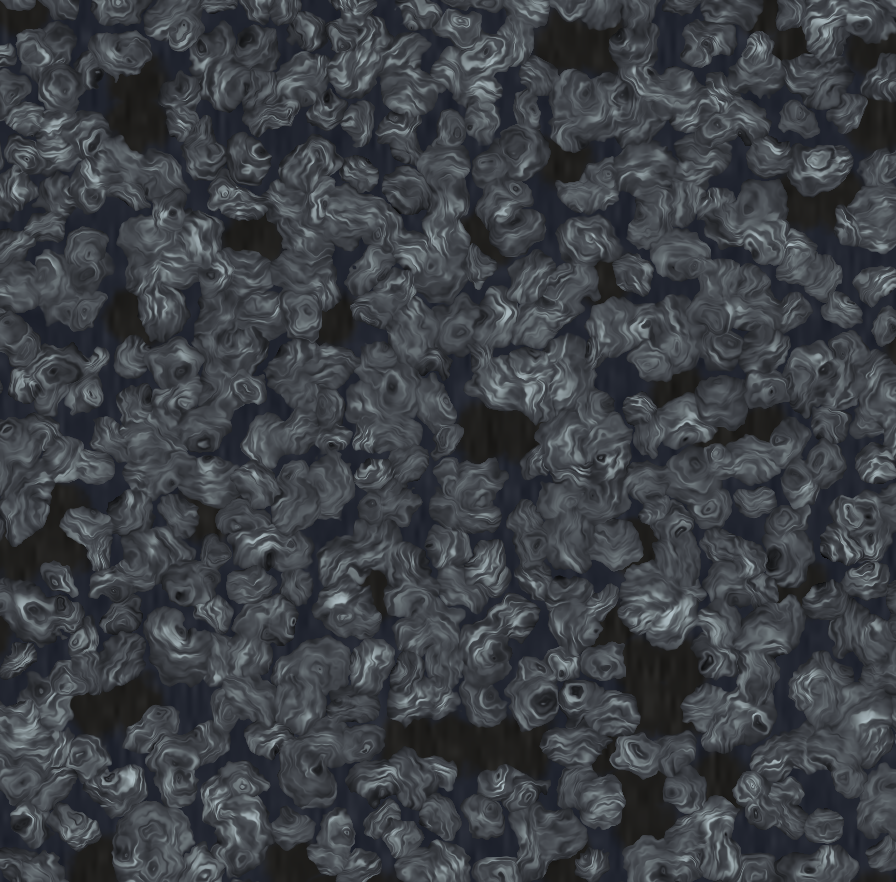
This texture is drawn by a Shadertoy shader. Its source:

```glsl
// Draws a slate-blue boucle fabric: crowded woolly loops over a dark woven ground.

// Integer hash: three random values in 0..1 for a grid cell.
vec3 hash3(vec2 cell, int salt) {
    uvec3 v = uvec3(ivec3(ivec2(cell), salt)) * 1664525u + 1013904223u;
    v.x += v.y * v.z; v.y += v.z * v.x; v.z += v.x * v.y;
    v ^= v >> 16u;
    v.x += v.y * v.z; v.y += v.z * v.x; v.z += v.x * v.y;
    return vec3(v >> 8u) / 16777216.0;
}

float noise(vec2 p) {
    vec2 i = floor(p), f = fract(p);
    f = f * f * (3.0 - 2.0 * f);
    float low = mix(hash3(i, 7).x, hash3(i + vec2(1, 0), 7).x, f.x);
    float high = mix(hash3(i + vec2(0, 1), 7).x, hash3(i + vec2(1, 1), 7).x, f.x);
    return mix(low, high, f.y);
}

// Grey level of one loop; q is its local position, with the rim at length 1.
float loopTone(vec2 q, float dome, vec3 seed, float sheen) {
    // Strands run in arcs around a point below the loop's middle.
    float arc = length(q - vec2(0.0, -0.15 - 1.3 * seed.x));
    vec2 offset = floor(seed.yz * 90.0);
    float strand = noise(vec2(q.x * 2.2, arc * 6.5) + offset);
    float fine = noise(vec2(q.x * 3.5, arc * 13.0) + offset + 31.0);
    float fibre = 0.62 * strand + 0.38 * fine;

    float tone = 0.145 + 0.17 * dome + 0.05 * (seed.y - 0.5);
    tone += 0.20 * (fibre - 0.5) * (0.4 + dome);
    tone += 0.30 * smoothstep(0.42, 0.85, fibre) * sheen * dome;
    return tone - 0.09 * (1.0 - smoothstep(0.05, 0.45, arc));
}

void mainImage(out vec4 fragColor, in vec2 fragCoord) {
    vec2 p = fragCoord / iResolution.x * 23.0;

    // Fuzzy outlines come from a gentle warp.
    vec2 warp = vec2(noise(p * 2.6), noise(p * 2.6 + 57.0)) - 0.5;
    vec2 fuzz = vec2(noise(p * 8.0 + 13.0), noise(p * 8.0 + 71.0)) - 0.5;
    vec2 w = p + 0.30 * warp + 0.09 * fuzz;
    float sheen = smoothstep(0.25, 0.85, noise(p * 1.7 + 200.0));

    // Blend the loops by height, so that the highest one shows.
    float toneSum = 0.0, weightSum = 0.0, hole = 0.0;
    for (int y = -1; y <= 1; y++)
    for (int x = -1; x <= 1; x++) {
        vec2 cell = floor(w) + vec2(x, y);
        vec3 place = hash3(cell, 1), form = hash3(cell, 2), seed = hash3(cell, 3);
        vec2 toCentre = w - cell - 0.12 - 0.76 * place.xy;

        // Missing single loops and side-by-side pairs leave bare holes.
        bool bare = hash3(floor(cell * vec2(0.5, 1.0)), 4).x < 0.055 || seed.z < 0.045;
        if (bare) {
            vec2 fromMiddle = w - cell - 0.5;
            hole = max(hole, 1.0 - smoothstep(0.55, 1.0, length(fromMiddle)));
            continue;
        }

        float angle = 6.2832 * form.x;
        vec2 axis = vec2(cos(angle), sin(angle));
        vec2 q = vec2(dot(toCentre, axis), dot(toCentre, vec2(-axis.y, axis.x)));
        q /= mix(0.46, 0.78, form.y) * vec2(1.1, mix(0.75, 1.0, form.z));
        float d = length(q);
        if (d >= 1.0) continue;

        float dome = sqrt(1.0 - d * d);
        float height = 0.65 * dome + 0.5 * place.z;
        float weight = exp(15.0 * height) * (1.0 - smoothstep(0.86, 1.0, d));
        toneSum += weight * loopTone(q, dome, seed, sheen);
        weightSum += weight;
    }

    // Ground: navy shadow between loops, brown-black vertical threads in holes.
    float thread = noise(p * vec2(7.0, 1.8) + 90.0);
    vec3 ground = mix(vec3(0.125, 0.14, 0.18), vec3(0.115, 0.112, 0.105), hole);
    ground += 0.09 * (thread - 0.4) * noise(p * 3.0 + 40.0);

    // Wool: crinkles and slow shade drift, slightly teal in the light.
    float tone = toneSum / max(weightSum, 0.0001);
    tone += 0.07 * (noise(p * 5.0 + 300.0) - 0.5) + 0.04 * (noise(p * 0.5) - 0.5);
    vec3 wool = tone * mix(vec3(0.95, 1.0, 1.09), vec3(0.92, 1.0, 1.03), smoothstep(0.2, 0.5, tone));

    float cover = weightSum / (weightSum + 8.0);
    fragColor = vec4(clamp(mix(ground, wool, cover), 0.0, 1.0), 1.0);
}
```
